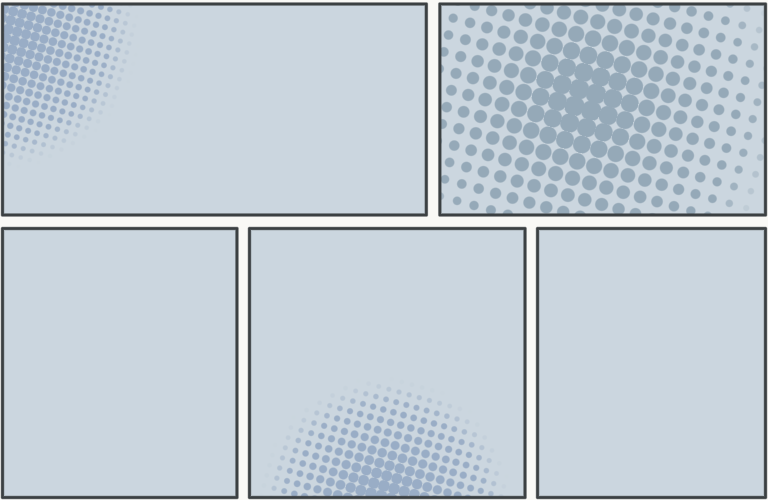
This background is drawn by a Shadertoy shader. Its source:

```glsl
// Comic page: five pale blue panels with dark ink frames on white gutters.
// Frames are box distance functions; three panels hold tilted halftone
// screens whose dots shrink away from a centre.

#define ASPECT 1.533
#define LINE_HALF 0.0031
#define SOFT 0.0018
#define SCREEN_TILT 0.27
#define PAPER vec3(0.975, 0.975, 0.965)
#define INK vec3(0.23, 0.25, 0.26)
#define PANEL vec3(0.797, 0.840, 0.873)
#define DOT_GREY vec3(0.585, 0.662, 0.722)
#define DOT_BLUE vec3(0.580, 0.660, 0.765)

// Signed distance to the box with corners lo and hi
float boxDistance(vec2 p, vec2 lo, vec2 hi) {
    vec2 d = abs(p - 0.5 * (lo + hi)) - 0.5 * (hi - lo);
    return length(max(d, 0.0)) + min(max(d.x, d.y), 0.0);
}

// Fill a panel with its colour, then stroke the frame
vec3 drawPanel(vec3 color, vec3 fill, vec2 p, vec2 lo, vec2 hi) {
    float d = boxDistance(p, lo, hi);
    color = mix(color, fill, smoothstep(SOFT, -SOFT, d));
    float frame = smoothstep(LINE_HALF + SOFT, LINE_HALF - SOFT, abs(d));
    return mix(color, INK, frame);
}

// Coverage of a dot screen; dot sizes are fractions of the cell pitch
float halftone(vec2 p, vec2 center, float pitch, float reach, vec2 dotSize) {
    float c = cos(SCREEN_TILT), s = sin(SCREEN_TILT);
    vec2 q = mat2(c, s, -s, c) * (p - center) / pitch;
    vec2 cell = floor(q) + 0.5;
    float falloff = length(cell) * pitch / reach;
    float radius = mix(dotSize.x, dotSize.y, min(falloff, 1.0));
    float edge = SOFT / pitch;
    float dotMask = smoothstep(radius + edge, radius - edge, length(q - cell));
    return dotMask * smoothstep(1.08, 0.80, falloff);
}

void mainImage(out vec4 fragColor, in vec2 fragCoord) {
    vec2 p = fragCoord / iResolution.xy * vec2(ASPECT, 1.0);

    // Halftone fills: corner, full panel and lower edge
    float cornerDots = halftone(p, vec2(0.005, 0.935), 0.0185, 0.255, vec2(0.62, 0.24));
    float panelDots = halftone(p, vec2(1.168, 0.800), 0.0350, 0.390, vec2(0.61, 0.17));
    float lowerDots = halftone(p, vec2(0.768, -0.005), 0.0210, 0.235, vec2(0.62, 0.22));
    vec3 cornerFill = mix(PANEL, DOT_BLUE, 0.9 * cornerDots);
    vec3 panelFill = mix(PANEL, DOT_GREY, panelDots);
    vec3 lowerFill = mix(PANEL, DOT_BLUE, 0.9 * lowerDots);

    // Upper row
    vec3 color = PAPER;
    color = drawPanel(color, cornerFill, p, vec2(0.005, 0.570), vec2(0.851, 0.992));
    color = drawPanel(color, panelFill, p, vec2(0.878, 0.570), vec2(1.528, 0.992));

    // Lower row
    color = drawPanel(color, PANEL, p, vec2(0.005, 0.005), vec2(0.473, 0.543));
    color = drawPanel(color, lowerFill, p, vec2(0.498, 0.005), vec2(1.048, 0.543));
    color = drawPanel(color, PANEL, p, vec2(1.073, 0.005), vec2(1.528, 0.543));

    fragColor = vec4(color, 1.0);
}
```
